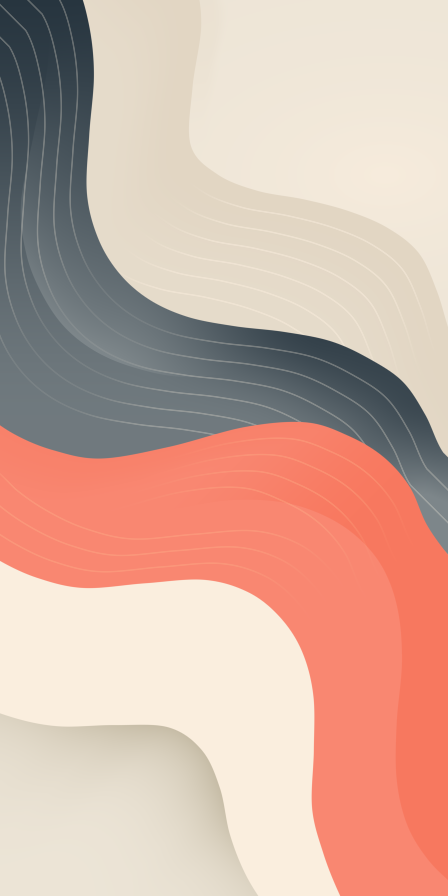
Write a Shadertoy shader that draws this background.

```glsl
// Layered paper-like waves flowing from the upper left to the lower right.
// Every edge is a smooth height profile in a frame turned by 45 degrees;
// shifted copies of the edges give the fine contour lines.

#define SPAN 384.0        // design units across the canvas width
#define KNOT_STEP 48.0    // distance between profile knots along the flow
#define LINE_GAP 28.0     // shift between contour lines
#define LINE_WIDTH 0.25   // half width of a contour line
#define LINE_ALPHA 0.30
#define SHADOW_REACH 38.0

const vec3 PALE = vec3(0.925, 0.895, 0.840);
const vec3 CREAM = vec3(0.980, 0.932, 0.870);
const vec3 BEIGE = vec3(0.885, 0.838, 0.765);
const vec3 SHADE = vec3(0.760, 0.720, 0.630);
const vec3 NAVY = vec3(0.145, 0.200, 0.240);
const vec3 SLATE = vec3(0.490, 0.525, 0.540);
const vec3 CORAL = vec3(0.975, 0.530, 0.445);
const vec3 EMBER = vec3(0.970, 0.465, 0.365);

// Heights across the flow, at even steps along it
const float BEIGE_EDGE[16] = float[16](-185., -153., -90., -39., -37., -57., -90., -118.,
    -137., -142., -125., -100., -82., -70., -60., -60.);
const float NAVY_EDGE[16] = float[16](-80., -56., -17., 39., 91., 120., 132., 129.,
    111., 79., 41., 9., -9., -18., -9., 8.);
const float NAVY_FOLD[16] = float[16](-70., -33., 14., 86., 156., 195., 216., 225.,
    219., 199., 166., 110., 55., 18., 5., 5.);
const float CORAL_EDGE[16] = float[16](368., 360., 340., 306., 238., 156., 100., 75.,
    63., 66., 84., 92., 95., 95., 95., 95.);
const float CORAL_FOLD[16] = float[16](350., 300., 234., 189., 164., 154., 159., 182.,
    223., 280., 328., 358., 370., 370., 370., 370.);
const float CREAM_EDGE[16] = float[16](490., 481., 463., 432., 376., 322., 295., 289.,
    299., 327., 374., 425., 454., 475., 490., 490.);
const float FLOOR_EDGE[16] = float[16](624., 605., 573., 523., 479., 470., 487., 518.,
    539., 550., 556., 556., 556., 556., 556., 556.);

// Catmull-Rom profile: x = offset below the edge, y = factor turning it into distance
vec2 edgeOffset(float heights[16], float start, vec2 flow) {
    float s = clamp((flow.x - start) / KNOT_STEP, 0.0, 15.0);
    int i = min(int(s), 14);
    float t = s - float(i);
    float a = heights[max(i - 1, 0)], b = heights[i];
    float c = heights[i + 1], d = heights[min(i + 2, 15)];
    float k1 = 0.5 * (c - a);
    float k2 = a - 2.5 * b + 2.0 * c - 0.5 * d;
    float k3 = 0.5 * (d - a) + 1.5 * (b - c);
    float height = b + t * (k1 + t * (k2 + t * k3));
    float slope = (k1 + t * (2.0 * k2 + 3.0 * t * k3)) / KNOT_STEP;
    return vec2(flow.y - height, inversesqrt(2.0 * (1.0 + slope * slope)));
}

float cover(vec2 edge, float soft) {
    return smoothstep(-soft, soft, edge.x * edge.y);
}

// Shifted copies of an edge, numbered first to last
float contours(vec2 edge, float first, float last, float soft) {
    float k = edge.x / LINE_GAP;
    float d = abs(k - clamp(round(k), first, last)) * LINE_GAP * edge.y;
    return LINE_ALPHA * (1.0 - smoothstep(LINE_WIDTH, LINE_WIDTH + 1.4 * soft, d));
}

float window(float x, float a, float b, float c, float d) {
    return smoothstep(a, b, x) * (1.0 - smoothstep(c, d, x));
}

void mainImage(out vec4 fragColor, in vec2 fragCoord) {
    vec2 uv = fragCoord / iResolution.xy;
    vec2 p = vec2(uv.x, 2.0 - 2.0 * uv.y) * SPAN;
    vec2 flow = vec2(p.x + p.y, p.y - p.x);
    float soft = 0.7 * SPAN / iResolution.x;

    vec2 beige = edgeOffset(BEIGE_EDGE, 144.0, flow);
    vec2 navy = edgeOffset(NAVY_EDGE, 48.0, flow);
    vec2 navyFold = edgeOffset(NAVY_FOLD, 0.0, flow);
    vec2 coral = edgeOffset(CORAL_EDGE, 336.0, flow);
    vec2 coralFold = edgeOffset(CORAL_FOLD, 528.0, flow);
    vec2 cream = edgeOffset(CREAM_EDGE, 432.0, flow);
    vec2 ground = edgeOffset(FLOOR_EDGE, 576.0, flow);

    // Upper sky with a warm glow and a faint strip along the beige edge
    vec3 color = mix(PALE, CREAM, 0.75 * exp(-length((p - vec2(330, 150)) / vec2(150, 90))));
    float strip = smoothstep(-22.0, -10.0, beige.x * beige.y);
    color = mix(color, BEIGE, 0.25 * strip * (1.0 - smoothstep(30.0, 130.0, p.y)));

    // Beige ribbon
    vec3 ribbon = mix(BEIGE, PALE, 0.35 * smoothstep(20.0, 150.0, beige.x));
    ribbon = mix(ribbon, CREAM, contours(beige, 1.0, 6.0, soft) * 1.6 * window(flow.x, 310., 400., 570., 690.));
    color = mix(color, ribbon, cover(beige, soft));

    // Navy ribbon: dark at the top and right crest, lighter at its foot
    float light = 0.85 * smoothstep(-40.0, 370.0, p.y);
    light -= 0.60 * smoothstep(100.0, 280.0, p.x) * (1.0 - smoothstep(0.0, 150.0, navy.x));
    light += 0.70 * smoothstep(340.0, 450.0, p.y) * smoothstep(300.0, 370.0, p.x);
    float foldGlow = exp(min(navyFold.x * navyFold.y, 0.0) / 35.0) * (1.0 - cover(navyFold, soft));
    light += 0.25 * foldGlow * window(flow.x, 60.0, 260.0, 380.0, 530.0);
    ribbon = mix(NAVY, SLATE, clamp(light, 0.0, 1.0));
    ribbon = mix(ribbon, PALE, contours(navy, 1.0, 6.0, soft) * (1.0 - 0.7 * window(flow.x, 220., 330., 400., 500.)));
    color = mix(color, ribbon, cover(navy, soft));

    // Coral ribbon with a deeper outer fold
    float outer = (1.0 - cover(coralFold, soft)) * smoothstep(560.0, 760.0, flow.x);
    ribbon = mix(CORAL, EMBER, max(0.9 * outer, 0.35 * (1.0 - smoothstep(0.0, 90.0, coral.x))));
    float lines = contours(coral, 1.0, 4.0, soft) * window(flow.x, 530.0, 620.0, 700.0, 830.0);
    lines += contours(cream, -3.0, -1.0, soft) * window(flow.x, 380.0, 430.0, 660.0, 800.0);
    ribbon = mix(ribbon, vec3(1.0, 0.72, 0.55), lines);
    color = mix(color, ribbon, cover(coral, soft));

    // Cream ribbon and the shaded floor beneath it
    color = mix(color, CREAM, cover(cream, soft));
    float shadow = exp(-max(ground.x * ground.y, 0.0) / SHADOW_REACH);
    shadow *= mix(0.4, 0.9, smoothstep(0.0, 140.0, p.x)) * (1.0 - 0.6 * smoothstep(670.0, 770.0, p.y));
    color = mix(color, mix(PALE, SHADE, shadow), cover(ground, soft));

    fragColor = vec4(color, 1.0);
}
```
